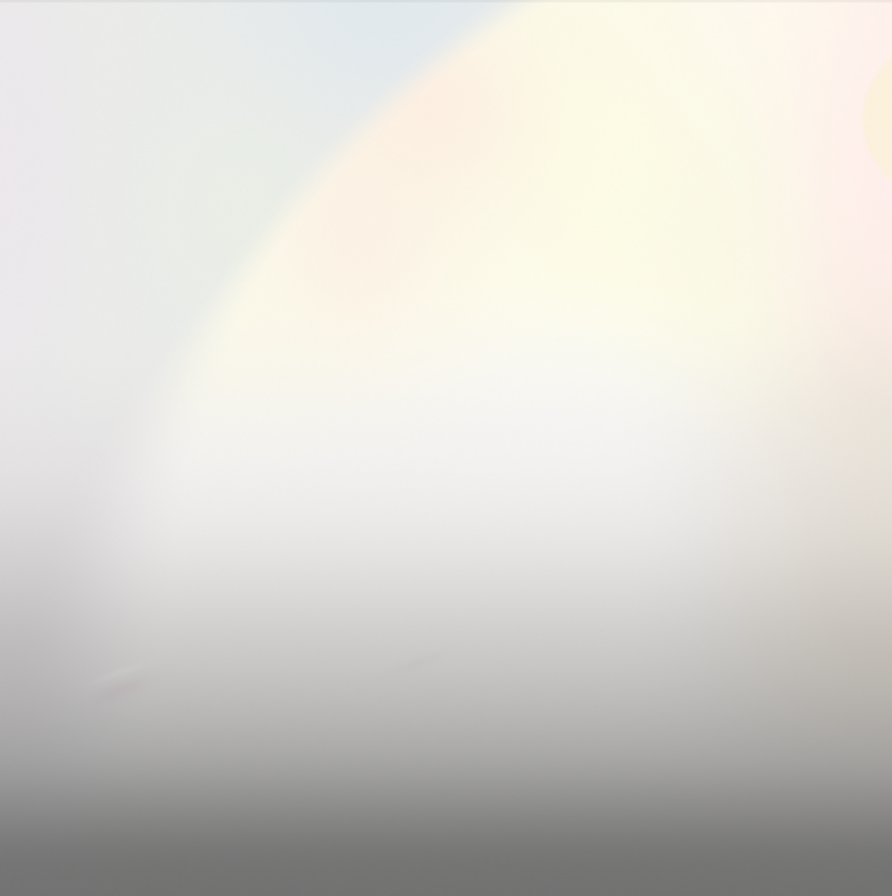
Write a Shadertoy shader that draws this background.

```glsl
// A pale backdrop: a huge soft-edged disc of cream light over a misty sky,
// sinking into grey toward the floor. A smooth tone curve sets the vertical
// shading; gaussian glows tint the light and a hash adds faint grain.

#define DISC_CENTER vec2(1.159, 0.090)
#define DISC_RADIUS 1.075
#define SPOT_CENTER vec2(1.055, 0.867)
#define SPOT_RADIUS 0.088
#define TONE_STEP 0.05
#define GRAIN 0.004

// Grey level at evenly spaced heights, from the floor upward
const float TONES[11] = float[11](0.450, 0.472, 0.555, 0.650, 0.717, 0.772,
                                  0.818, 0.866, 0.908, 0.934, 0.947);

float toneAt(int i) { return TONES[clamp(i, 0, 10)]; }

// Catmull-Rom interpolation of the tone curve
float floorTone(float y) {
    float s = clamp(y / TONE_STEP, 0.0, 9.999);
    int i = int(s);
    float t = fract(s);
    float a = toneAt(i - 1), b = toneAt(i), c = toneAt(i + 1), d = toneAt(i + 2);
    return b + 0.5 * t * (c - a + t * (2.0*a - 5.0*b + 4.0*c - d
                               + t * (3.0*(b - c) + d - a)));
}

float glow(vec2 p, vec2 center, vec2 size) {
    vec2 q = (p - center) / size;
    return exp(-dot(q, q));
}

float hash(vec2 p) {
    vec3 q = fract(p.xyx * 0.1031);
    q += dot(q, q.yzx + 33.33);
    return fract((q.x + q.y) * q.z);
}

// Cool sky to the left of the disc
vec3 mistColor(vec2 p) {
    vec3 c = vec3(0.918, 0.922, 0.915);
    c = mix(c, vec3(0.925, 0.905, 0.925), 0.8 * glow(p, vec2(0.0, 0.80), vec2(0.09, 0.25)));
    c = mix(c, vec3(0.880, 0.912, 0.930), 0.9 * glow(p, vec2(0.43, 1.0), vec2(0.16, 0.13)));
    c = mix(c, vec3(0.912, 0.935, 0.895), 0.7 * glow(p, vec2(0.27, 0.77), vec2(0.10, 0.12)));
    return c;
}

// Warm light within the disc
vec3 creamColor(vec2 p) {
    vec3 c = vec3(0.982, 0.974, 0.915);
    c = mix(c, vec3(0.990, 0.988, 0.895), 0.8 * glow(p, vec2(0.68, 0.84), vec2(0.15, 0.22)));
    c = mix(c, vec3(0.990, 0.935, 0.880), 0.9 * glow(p, vec2(0.48, 0.88), vec2(0.12, 0.11)));
    c = mix(c, vec3(0.985, 0.938, 0.890), 0.7 * glow(p, vec2(0.40, 0.74), vec2(0.09, 0.13)));
    c = mix(c, vec3(0.975, 0.972, 0.890), 0.7 * glow(p, vec2(0.82, 0.66), vec2(0.10, 0.18)));
    vec3 blush = mix(vec3(0.955, 0.915, 0.870), vec3(0.998, 0.935, 0.922),
                     smoothstep(0.50, 0.80, p.y));
    c = mix(c, blush, smoothstep(0.80, 1.0, p.x));
    return mix(c, vec3(0.997, 0.972, 0.935), 0.7 * glow(p, vec2(0.86, 1.0), vec2(0.13, 0.12)));
}

void mainImage(out vec4 fragColor, in vec2 fragCoord) {
    vec2 p = fragCoord / iResolution.xy;
    float pixel = 1.0 / iResolution.y;

    // Disc edge, blurrier near the floor
    float blur = mix(0.085, 0.022, smoothstep(0.30, 0.75, p.y));
    float disc = smoothstep(-blur, blur, DISC_RADIUS - distance(p, DISC_CENTER));

    // Grey floor, dimmed and tinted at both sides
    float tone = floorTone(p.y);
    float lift = smoothstep(0.03, 0.30, p.y);
    vec3 leftTint = mix(vec3(1.0), vec3(0.930, 0.917, 0.924), lift);
    vec3 rightTint = mix(vec3(1.0), vec3(0.955, 0.935, 0.905),
                         lift * smoothstep(0.68, 1.0, p.x));
    vec3 floorLeft = tone * leftTint;
    vec3 floorRight = tone * vec3(1.0, 0.996, 0.992) * rightTint;

    // Join the floor to the sky, with the white haze highest mid-canvas
    float haze = 0.06 * glow(p, vec2(0.62, 0.55), vec2(0.16, 0.30));
    vec3 mist = mix(floorLeft, mistColor(p), smoothstep(0.38, 0.64, p.y));
    vec3 cream = mix(floorRight, creamColor(p), smoothstep(0.44 + haze, 0.67 + haze, p.y));
    cream += 0.016 * glow(p, vec2(0.64, 0.59), vec2(0.20, 0.10));
    vec3 color = mix(mist, cream, disc);

    // Pale round spot cut by the right side
    float spot = smoothstep(0.004, -0.004, distance(p, SPOT_CENTER) - SPOT_RADIUS);
    color = mix(color, vec3(0.982, 0.945, 0.855), 0.9 * spot);

    // Faint slanted smudges above the floor
    vec2 slant = vec2(p.x, p.y - 0.35 * p.x);
    color -= vec3(0.012, 0.028, 0.022) * glow(slant, vec2(0.138, 0.182), vec2(0.030, 0.010));
    color += 0.018 * glow(slant, vec2(0.130, 0.202), vec2(0.028, 0.005));
    color -= 0.012 * glow(slant, vec2(0.470, 0.096), vec2(0.030, 0.006));

    // Thin dim rim along the top, then grain
    color *= 1.0 - 0.05 * smoothstep(0.003 + pixel, 0.001, 1.0 - p.y);
    color += GRAIN * (hash(floor(p * 512.0)) - 0.5);
    fragColor = vec4(clamp(color, 0.0, 1.0), 1.0);
}
```
